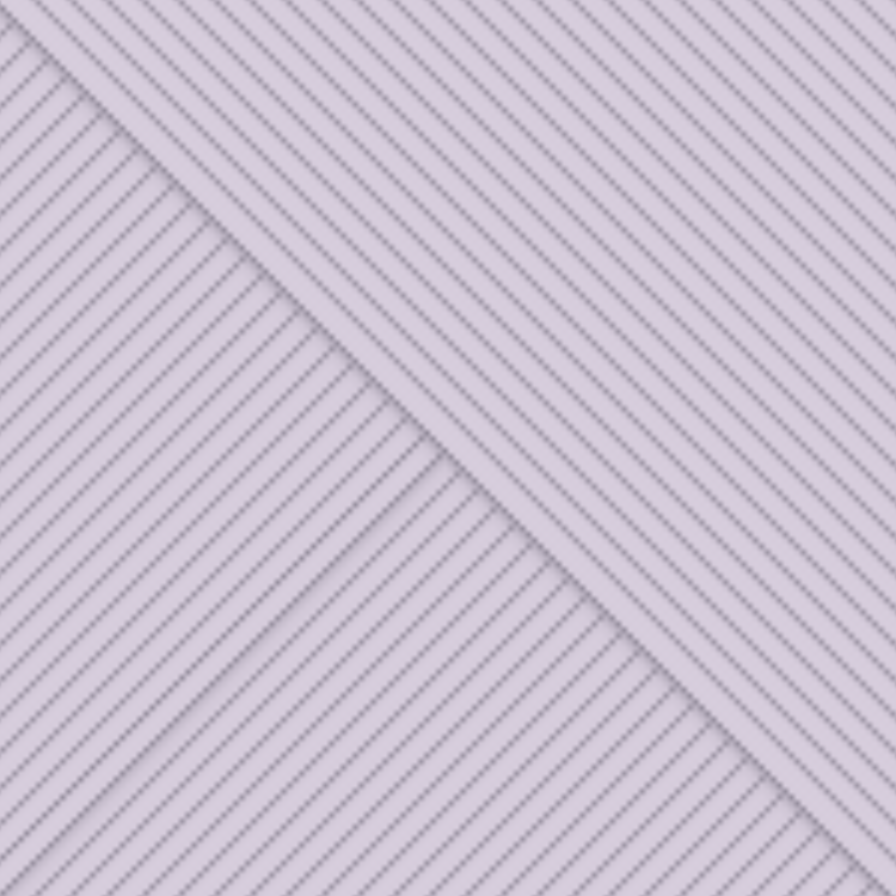
A Shadertoy shader for this pattern:

```glsl
// Folded ribbed cloth: 25 diagonal ribs run one way above a fold and the other
// way below it. Ribs are one-cell diagonals on a 150-cell weave, blended between
// cell centres so that they read as soft beaded stitches.

// Groove depth by number of cells past the groove: 0 is flat, 1 is deepest.
float groove(float cells) {
    float n = mod(cells, 6.0);
    return n < 0.5 ? 1.0 : n < 1.5 ? 0.12 : 0.0;
}

// Shadow that fades with the number of cells past a fold edge.
float foldShadow(float cells) {
    return cells < -0.5 ? 0.0 : exp(-0.75 * cells);
}

// Darkness of one weave cell; rows are counted from the top.
float weave(vec2 cell) {
    float across = cell.x - cell.y;
    float along = cell.x + cell.y;
    float checker = 0.04 * mod(along, 2.0);

    // Upper sheet, with ribs parallel to the main fold
    if (across > -0.5) {
        return checker + (across < 0.5 ? 0.0 : groove(-across));
    }

    // Lower sheets, with ribs square to the main fold
    float seam = along - 149.0;
    float depth = groove(seam);
    depth = max(depth, 0.85 * foldShadow(seam));
    depth += abs(seam) < 0.5 || abs(seam + 6.0) < 0.5 ? 0.12 : 0.0;

    // Shadow thrown by the upper sheet
    float edgeShadow = foldShadow(-1.0 - across);
    return checker + max(depth, edgeShadow) + 0.15 * edgeShadow;
}

void mainImage(out vec4 fragColor, in vec2 fragCoord) {
    vec2 uv = fragCoord / iResolution.xy;
    vec2 p = vec2(uv.x, 1.0 - uv.y) * 150.0 - 0.5;

    // Blend the four nearest cells
    vec2 cell = floor(p);
    vec2 blend = mix(fract(p), smoothstep(0.0, 1.0, fract(p)), 0.5);
    float top = mix(weave(cell), weave(cell + vec2(1.0, 0.0)), blend.x);
    float bottom = mix(weave(cell + vec2(0.0, 1.0)), weave(cell + 1.0), blend.x);
    float depth = mix(top, bottom, blend.y);

    vec3 cloth = vec3(0.845, 0.807, 0.867);
    vec3 shade = vec3(0.635, 0.605, 0.665);
    fragColor = vec4(mix(cloth, shade, depth), 1.0);
}
```
